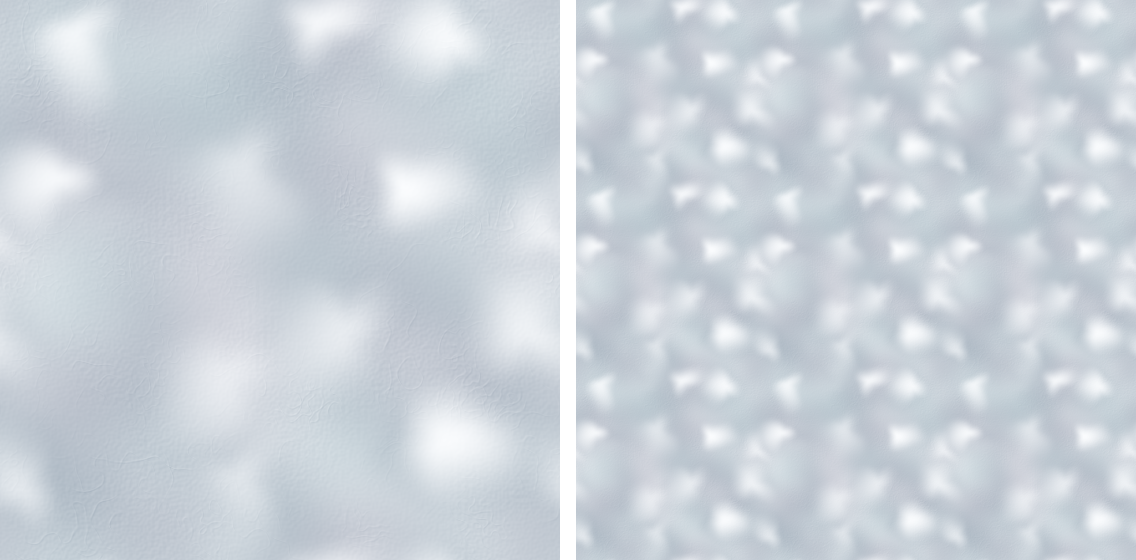
Left: one tile. Right: repeated 3 by 3.
Write a WebGL 2 fragment shader that draws this texture.

```glsl
#version 300 es
precision highp float;

uniform vec2 u_resolution;
out vec4 fragColor;

#define BLOB_GRID 4.0
#define GLOW_COVER 0.72
#define SHADE_COVER 0.45
#define BASE_TONE 0.798
#define GLOW_TONE 0.99
#define SHADE_TONE 0.72
#define CLOUD_DEPTH 0.10
#define GRAIN_FREQ 150.0
#define CREASE_FREQ 11.0
#define RELIEF 0.026
#define RELIEF_STEP 0.0013

const float TAU = 6.28318;

float hash(vec2 p) {
    return fract(sin(dot(p, vec2(127.1, 311.7))) * 43758.5);
}

// Gradient noise that wraps after a whole number of cells
float cornerSlope(vec2 cell, vec2 offset, float period, float seed) {
    float angle = TAU * hash(mod(cell, period) + seed);
    return dot(vec2(cos(angle), sin(angle)), offset);
}

float noise(vec2 uv, float period, float seed) {
    vec2 p = uv * period;
    vec2 i = floor(p), f = p - i;
    vec2 w = f * f * f * (f * (f * 6.0 - 15.0) + 10.0);
    vec2 e = vec2(1.0, 0.0);
    float low = mix(cornerSlope(i, f, period, seed),
                    cornerSlope(i + e.xy, f - e.xy, period, seed), w.x);
    float high = mix(cornerSlope(i + e.yx, f - e.yx, period, seed),
                     cornerSlope(i + e.xx, f - e.xx, period, seed), w.x);
    return mix(low, high, w.y);
}

// Soft lopsided spots, one at most per wrapped cell
float blobs(vec2 uv, float coverage, float seed) {
    vec2 p = uv * BLOB_GRID;
    vec2 home = floor(p);
    float clear = 1.0;
    for (int y = -1; y <= 1; y++) {
        for (int x = -1; x <= 1; x++) {
            vec2 cell = home + vec2(x, y);
            vec2 id = mod(cell, BLOB_GRID) + seed;
            if (hash(id + 7.3) > coverage) continue;
            vec2 center = cell + 0.1 + 0.8 * vec2(hash(id), hash(id + 3.1));
            vec2 q = p - center;
            float turn = TAU * hash(id + 5.7);
            float angle = atan(q.y, q.x + 1e-5) - turn;
            float outline = 1.0 + 0.25 * cos(angle) + 0.14 * cos(3.0 * angle + turn);
            float stretch = 1.0 + 0.35 * pow(sin(angle), 2.0);
            float radius = mix(0.45, 0.76, hash(id + 9.2)) * outline / stretch;
            float fall = pow(smoothstep(1.0, 0.0, length(q) / radius), 1.15);
            clear *= 1.0 - fall * mix(0.5, 1.0, hash(id + 11.9));
        }
    }
    return 1.0 - clear;
}

// Fine grain with patches of thin ragged creases
float surfaceHeight(vec2 uv) {
    float height = noise(uv, GRAIN_FREQ, 21.0)
                 + 0.6 * noise(uv, floor(GRAIN_FREQ * 0.45), 22.0);
    vec2 ragged = uv + 0.012 * vec2(noise(uv, 26.0, 23.0), noise(uv, 26.0, 24.0));
    float freq = CREASE_FREQ;
    for (int k = 0; k < 3; k++) {
        float seed = 30.0 + 3.0 * float(k);
        float line = 1.0 - smoothstep(0.0, 0.0028 * freq, abs(noise(ragged, freq, seed)));
        float patchMask = smoothstep(0.0, 0.35, noise(uv, 9.0, seed + 1.0));
        height += 0.75 * line * patchMask;
        freq = freq * 2.0 + 1.0;
    }
    return height;
}

void main() {
    vec2 uv = gl_FragCoord.xy / u_resolution;

    // Broad cloudy tone
    float tone = BASE_TONE + CLOUD_DEPTH * noise(uv, 3.0, 1.0)
               + 0.5 * CLOUD_DEPTH * noise(uv, 6.0, 2.0);

    // Dark and bright spots with gently bent outlines
    vec2 bent = uv + 0.03 * vec2(noise(uv, 7.0, 3.0), noise(uv, 7.0, 4.0));
    float shade = blobs(bent, SHADE_COVER, 60.0);
    float glow = blobs(bent, GLOW_COVER, 80.0);
    tone = mix(tone, SHADE_TONE, 0.6 * shade);
    tone = mix(tone, GLOW_TONE, glow);

    // Relief lit from the upper left, fading inside the glow
    vec2 lightStep = RELIEF_STEP * vec2(-0.7, 0.7);
    float slope = surfaceHeight(uv - lightStep) - surfaceHeight(uv + lightStep);
    float roughness = mix(0.6, 1.2, smoothstep(-0.3, 0.3, noise(uv, 5.0, 5.0)));
    tone += RELIEF * slope * roughness * (1.0 - 0.85 * glow);

    // Cool tint, weaker towards white, drifting from blue to lavender
    float tint = max(0.04 - 0.14 * (tone - 0.75), 0.004);
    float drift = 0.025 * noise(uv, 4.0, 6.0) * (1.0 - glow);
    vec3 color = tone + vec3(-tint - drift, 0.3 * drift, tint);
    fragColor = vec4(clamp(color, 0.0, 1.0), 1.0);
}
```
